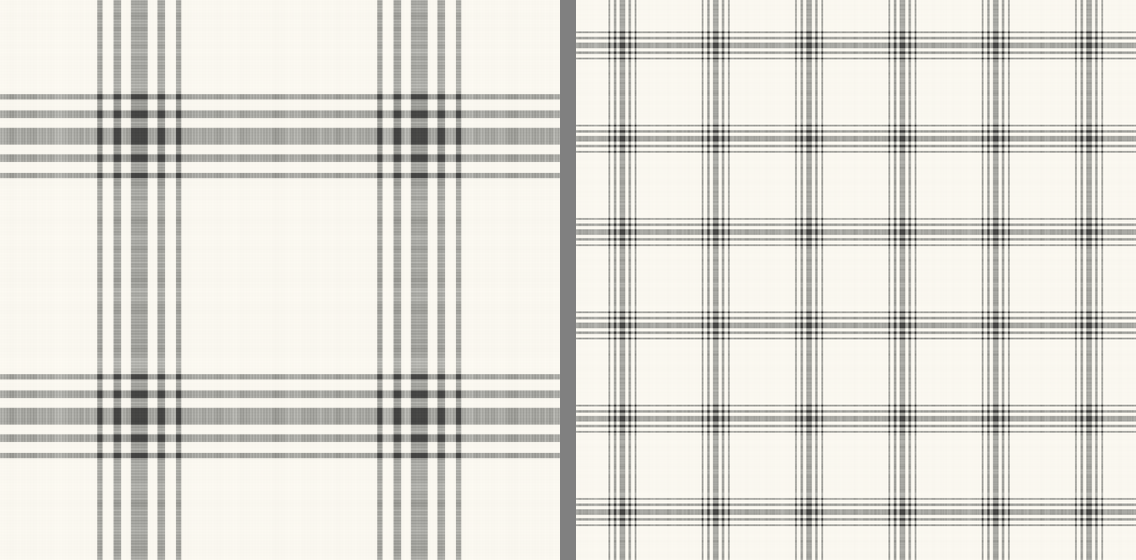
Left: one tile. Right: repeated 3 by 3.
Write a Shadertoy shader that draws this pattern.

```glsl
const vec3 CREAM = vec3(0.98, 0.97, 0.94);
const vec3 GREY = vec3(0.65, 0.65, 0.63);
const vec3 CHARCOAL = vec3(0.265, 0.265, 0.26);

const float REPEATS = 2.0;                    // plaid repeats across and down
const vec2 BAND_CENTER = vec2(0.2487, 0.2568);
const vec3 STRIPE_OFFSET = vec3(0.0, 0.0392, 0.0703);
const vec3 STRIPE_HALF_WIDTH = vec3(0.0150, 0.0068, 0.0047);

const float THREADS = 192.0;                  // whole threads per canvas side
const float SLUB_CELLS = 48.0;                // slower thickness variation
const float RIB_DEPTH = 0.035;
const float THREAD_VARIATION = 0.09;
const float SLUB_VARIATION = 0.05;
const float CREAM_TEXTURE = 0.08;
const float TAU = 6.2831853;

// Integer hash to the range 0..1
float hash(uint n) {
    n = (n ^ 61u) ^ (n >> 16);
    n *= 9u;
    n ^= n >> 4;
    n *= 0x27d4eb2du;
    n ^= n >> 15;
    return float(n & 0xffffu) / 65535.0;
}

// One-dimensional value noise that wraps after the given cell count
float wrapNoise(float t, float cells, uint seed) {
    float p = t * cells;
    float cell = floor(p);
    float f = smoothstep(0.0, 1.0, p - cell);
    float a = hash(uint(mod(cell, cells)) + seed);
    float b = hash(uint(mod(cell + 1.0, cells)) + seed);
    return mix(a, b, f);
}

// Mirrored stripe group: one broad center with two thinner pairs
float stripes(float t, float center, float pixel) {
    float period = 1.0 / REPEATS;
    float d = abs((fract((t - center) / period + 0.5) - 0.5) * period);
    float coverage = 0.0;
    for (int i = 0; i < 3; i++) {
        float edge = abs(d - STRIPE_OFFSET[i]) - STRIPE_HALF_WIDTH[i];
        coverage = max(coverage, 1.0 - smoothstep(-0.75 * pixel, 0.75 * pixel, edge));
    }
    return coverage;
}

// Brightness variation of the threads met along one axis
float threadShade(float t, float pixel, uint seed) {
    float visible = 1.0 - smoothstep(0.3, 0.7, pixel * THREADS);
    float rib = RIB_DEPTH * cos(TAU * THREADS * t);
    float uneven = THREAD_VARIATION * (wrapNoise(t, THREADS, seed) - 0.5);
    float slub = SLUB_VARIATION * (wrapNoise(t, SLUB_CELLS, seed + 1000u) - 0.5);
    return (rib + uneven) * visible + slub;
}

void mainImage(out vec4 fragColor, in vec2 fragCoord) {
    vec2 uv = fragCoord / iResolution.xy;
    vec2 pixel = 1.0 / iResolution.xy;

    float warp = stripes(uv.x, BAND_CENTER.x, pixel.x);
    float weft = stripes(uv.y, BAND_CENTER.y, pixel.y);
    float alongX = threadShade(uv.x, pixel.x, 17u);
    float alongY = threadShade(uv.y, pixel.y, 4099u);

    // Each band is streaked by the threads that cross it
    vec3 ground = CREAM + CREAM_TEXTURE * (alongX + alongY);
    vec3 warpColor = GREY + alongY + 0.25 * alongX;
    vec3 weftColor = GREY + alongX + 0.25 * alongY;
    vec3 crossing = CHARCOAL + 0.2 * (alongX + alongY);

    vec3 color = mix(mix(ground, warpColor, warp),
                     mix(weftColor, crossing, warp), weft);
    fragColor = vec4(clamp(color, 0.0, 1.0), 1.0);
}
```
